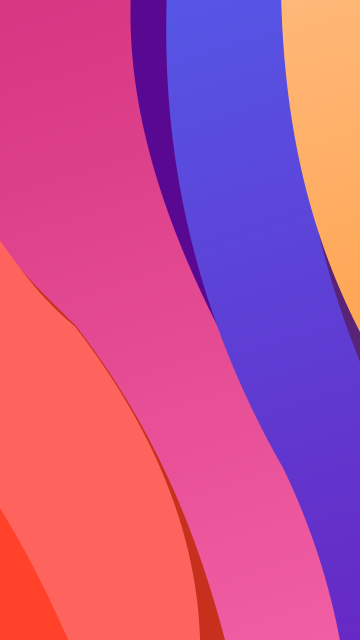
Reproduce this background procedurally as a Shadertoy shader.

```glsl
// Flowing bands of colour, layered like cut paper with dark slivers between.
// Each band border is a cubic x(y) through four evenly spaced points;
// layers are painted back to front with antialiased coverage.

#define PINK_TOP    vec3(0.84, 0.21, 0.51)
#define PINK_BASE   vec3(0.945, 0.37, 0.64)
#define BLUE_TOP    vec3(0.33, 0.35, 0.91)
#define BLUE_BASE   vec3(0.40, 0.16, 0.77)
#define ORANGE_TOP  vec3(1.00, 0.74, 0.51)
#define ORANGE_BASE vec3(1.00, 0.65, 0.33)
#define CORAL       vec3(1.00, 0.39, 0.37)
#define RED         vec3(1.00, 0.26, 0.16)
#define DARK_RED    vec3(0.78, 0.19, 0.11)
#define PURPLE      vec3(0.35, 0.03, 0.57)
#define PLUM        vec3(0.35, 0.14, 0.47)

// Cubic through x.xyzw, spaced evenly from height top to height base.
// Held constant above the top, continued below the base.
float border(float y, float top, float base, vec4 x) {
    float s = max(3.0 * (y - top) / (base - top), 0.0);
    vec3 d1 = x.yzw - x.xyz;
    vec2 d2 = d1.yz - d1.xy;
    float d3 = d2.y - d2.x;
    return x.x + s * (d1.x + (s - 1.0) * (d2.x / 2.0 + (s - 2.0) * d3 / 6.0));
}

// Pixel coverage of the side where d is positive.
float cover(float d) {
    return clamp(0.5 + d / max(length(vec2(dFdx(d), dFdy(d))), 1e-5), 0.0, 1.0);
}

void mainImage(out vec4 fragColor, in vec2 fragCoord) {
    // x runs rightwards and y downwards, both from 0 to 1
    vec2 p = fragCoord / iResolution.xy;
    p.y = 1.0 - p.y;
    float ramp = 0.85 * p.y + 0.15 * p.x;

    // Borders of the lower left layers
    float redEdge = border(p.y, 0.794, 1.0, vec4(0.0, 0.0706, 0.133, 0.190));
    float coralEdge = p.y < 0.510
        ? border(p.y, 0.376, 0.510, vec4(0.0, 0.058, 0.124, 0.208))
        : border(p.y, 0.510, 1.0, vec4(0.208, 0.396, 0.5116, 0.5556));
    float coralShade = p.y < 0.510
        ? border(p.y, 0.376, 0.510, vec4(0.0, 0.058, 0.132, 0.212))
        : border(p.y, 0.510, 1.0, vec4(0.212, 0.4016, 0.5336, 0.625));

    // Borders of the upper right layers
    float blueShade = border(p.y, 0.0, 0.512, vec4(0.363, 0.388, 0.473, 0.6065));
    float blueEdge = p.y < 0.732
        ? border(p.y, 0.0, 0.732, vec4(0.463, 0.486, 0.590, 0.787))
        : border(p.y, 0.732, 1.0, vec4(0.787, 0.855, 0.907, 0.944));
    float orangeShade = border(p.y, 0.354, 0.564, vec4(0.881, 0.913, 0.9525, 0.999));
    float orangeEdge = border(p.y, 0.0, 0.521, vec4(0.781, 0.807, 0.876, 1.002));

    // Paint back to front
    vec3 color = mix(PINK_TOP, PINK_BASE, ramp);
    color = mix(color, DARK_RED, cover(coralShade - p.x));
    color = mix(color, CORAL, cover(coralEdge - p.x));
    color = mix(color, RED, cover(redEdge - p.x));
    color = mix(color, PURPLE, cover(p.x - blueShade));
    color = mix(color, mix(BLUE_TOP, BLUE_BASE, ramp), cover(p.x - blueEdge));
    color = mix(color, PLUM, cover(p.x - orangeShade));
    vec3 orange = mix(ORANGE_TOP, ORANGE_BASE, min(1.7 * ramp, 1.0));
    color = mix(color, orange, cover(p.x - orangeEdge));

    fragColor = vec4(color, 1.0);
}
```
